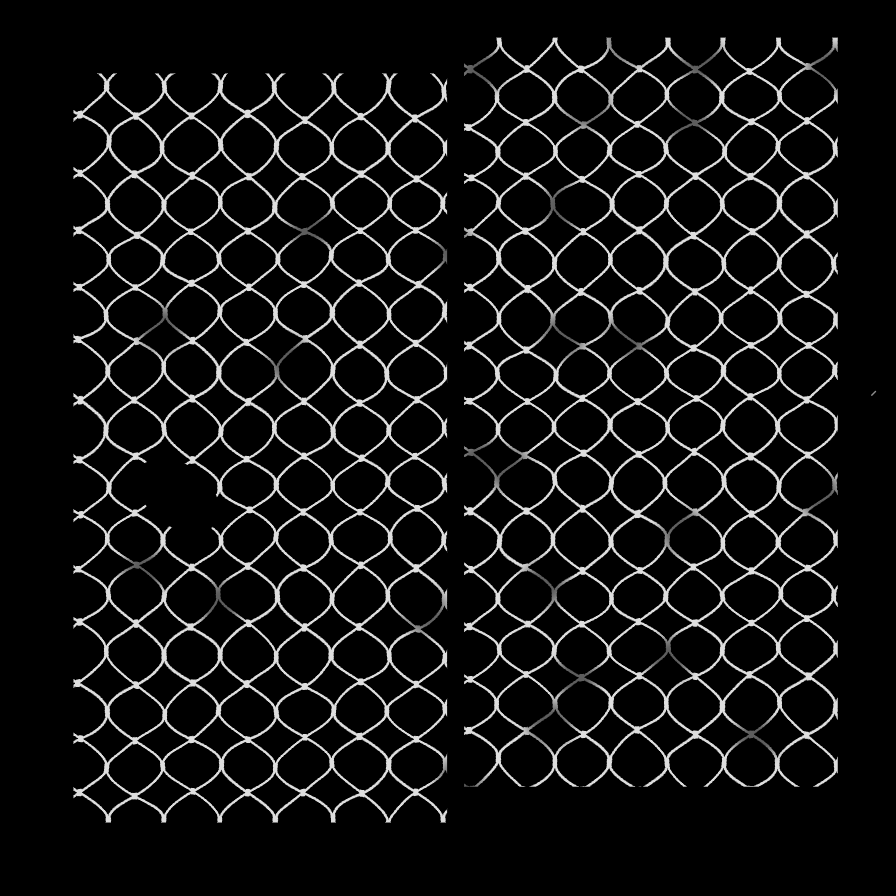
This pattern is drawn by a WebGL 1 fragment shader. Its source:

```glsl
precision highp float;
// Two offset panels of knotted wire mesh on black, seven cells wide and about
// thirteen tall. Folded cosine arcs form the staggered cells; layered sines bend
// the rows, cellular noise dulls patches, and a torn hole breaks one panel.

uniform vec2 u_resolution;

const float PI = 3.14159265;
const vec2 PANEL_SIZE = vec2(0.417, 0.836);
const vec2 LEFT_CORNER = vec2(0.082, 0.082);
const vec2 RIGHT_CORNER = vec2(0.518, 0.122);
const float COLUMN_PITCH = 0.0627;
const float COLUMN_START = 0.038;
const float LEFT_ROW_PITCH = 0.0630;
const float RIGHT_ROW_PITCH = 0.0620;
const float LEFT_ROW_START = 0.0176;
const float RIGHT_ROW_START = 0.0020;
const float WIRE_RADIUS = 0.00135;
const vec2 TALL_KNOT = vec2(0.0027, 0.0062);   // half sizes
const vec2 SMALL_KNOT = vec2(0.0031, 0.0040);
const vec2 HOLE_CENTER = vec2(0.199, 0.447);
const vec2 HOLE_RADII = vec2(0.052, 0.034);
const vec2 HOLE_AXIS = vec2(0.78, -0.62);
const float WIRE_GRAY = 0.87;
const float FADE_SCALE = 11.0;
const float FADE_CHANCE = 0.28;
const float FADE_DEPTH = 0.58;

vec2 hash2(vec2 p) {
  vec2 s = vec2(dot(p, vec2(127.1, 311.7)), dot(p, vec2(269.5, 183.3)));
  return fract(sin(s) * 43758.5453);
}

float coverage(float d, float pixel) {
  return clamp(0.5 - d / pixel, 0.0, 1.0);
}

float boxDistance(vec2 p, vec2 halfSize) {
  vec2 q = abs(p) - halfSize;
  return length(max(q, 0.0)) + min(max(q.x, q.y), 0.0);
}

float roundBox(vec2 p, vec2 halfSize, float r) {
  return boxDistance(p, halfSize - r) - r;
}

float segmentDistance(vec2 p, vec2 a, vec2 b) {
  vec2 ab = b - a;
  return length(p - a - ab * clamp(dot(p - a, ab) / dot(ab, ab), 0.0, 1.0));
}

// Gentle unevenness of hand-stretched rows and columns.
vec2 meshWarp(vec2 p, float phase) {
  float dx = 0.0012 * sin(p.y * 47.0 + p.x * 31.0 + phase)
           + 0.0009 * sin(p.y * 83.0 - p.x * 59.0 + phase * 2.0);
  float dy = 0.0028 * sin(p.y * 23.0 + p.x * 5.0 + phase)
           + 0.0018 * sin(p.y * 11.0 + p.x * 43.0 - phase)
           + 0.0014 * sin(p.y * 41.0 - p.x * 71.0 + phase * 3.0);
  return vec2(dx, dy);
}

// Coordinates run right and down from the top left of a panel.
float meshDistance(vec2 p, float rowStart, float rowPitch, float phase) {
  vec2 q = p + meshWarp(p, phase);
  float column = (q.x - COLUMN_START) / COLUMN_PITCH;
  float row = (q.y - rowStart) / rowPitch;
  float halfWidth = 0.5 * COLUMN_PITCH;
  float x = abs(fract(column + 0.5) - 0.5) * COLUMN_PITCH;
  float y = abs(fract(row + 0.5) - 0.5) * rowPitch;

  // Arcs run upright at the tall knots and meet at an angle at the small ones.
  float arc = halfWidth * (1.0 - abs(cos(PI * row)));
  float slope = halfWidth * PI / rowPitch * sin(PI * row);
  float rough = 0.00018 * sin(p.x * 910.0 + 3.0 * sin(p.y * 730.0));
  float wire = abs(x - arc) / sqrt(1.0 + slope * slope) - WIRE_RADIUS + rough;

  float tall = roundBox(vec2(x, y), TALL_KNOT, 0.0012);
  vec2 fromSmall = vec2(halfWidth - x, 0.5 * rowPitch - y);
  float small = roundBox(fromSmall, SMALL_KNOT, 0.0015);
  return min(wire, min(tall, small) + rough);
}

float panel(vec2 p, vec2 corner, float rowStart, float rowPitch, float phase, float pixel) {
  vec2 q = vec2(p.x - corner.x, corner.y + PANEL_SIZE.y - p.y);
  float border = boxDistance(q - 0.5 * PANEL_SIZE, 0.5 * PANEL_SIZE);
  return coverage(max(meshDistance(q, rowStart, rowPitch, phase), border), pixel);
}

// Cellular patches where the wire is dull.
float fadePatches(vec2 p) {
  vec2 g = p * FADE_SCALE;
  float fade = 0.0;
  for (int j = -1; j <= 1; j++) {
    for (int i = -1; i <= 1; i++) {
      vec2 cell = floor(g) + vec2(float(i), float(j));
      vec2 spot = cell + hash2(cell);
      float active = step(hash2(cell + 17.0).x, FADE_CHANCE);
      fade = max(fade, active * (1.0 - smoothstep(0.1, 0.42, length(g - spot))));
    }
  }
  return fade;
}

float holeMask(vec2 p, float pixel) {
  vec2 d = p - HOLE_CENTER;
  vec2 q = vec2(dot(d, HOLE_AXIS), dot(d, vec2(-HOLE_AXIS.y, HOLE_AXIS.x)));
  float edge = (length(q / HOLE_RADII) - 1.0) * HOLE_RADII.y;
  return 1.0 - coverage(edge, pixel);
}

void main() {
  vec2 p = gl_FragCoord.xy / u_resolution;
  float pixel = 1.0 / min(u_resolution.x, u_resolution.y);
  float left = panel(p, LEFT_CORNER, LEFT_ROW_START, LEFT_ROW_PITCH, 0.6, pixel);
  float right = panel(p, RIGHT_CORNER, RIGHT_ROW_START, RIGHT_ROW_PITCH, 2.7, pixel);
  float mesh = max(left * holeMask(p, pixel), right);
  float shade = WIRE_GRAY * (1.0 - FADE_DEPTH * fadePatches(p));

  // Stray scrap of wire beyond the right panel.
  float scrap = segmentDistance(p, vec2(0.973, 0.559), vec2(0.977, 0.563)) - 0.0008;
  float gray = max(mesh * shade, 0.55 * coverage(scrap, pixel));
  gl_FragColor = vec4(vec3(gray), 1.0);
}
```
